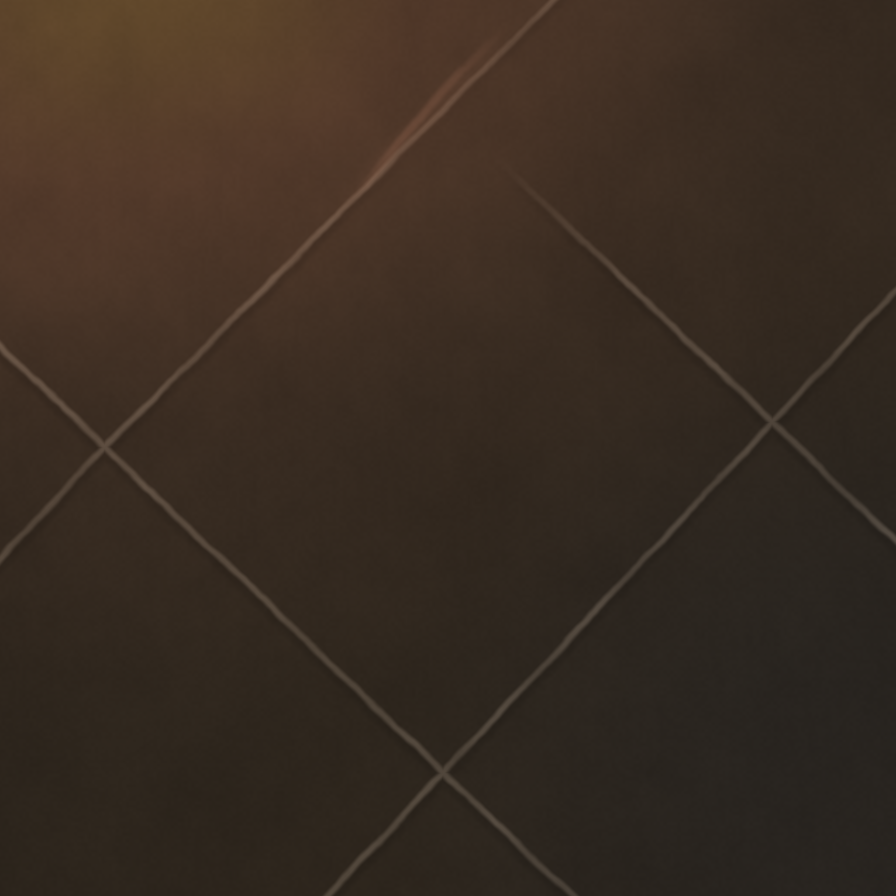
Give the GLSL for this texture, as a three.js fragment shader.

```glsl
// Dark slate floor tiles laid diagonally, thin worn grout, warm glow from the upper left
varying vec2 vUv;

float hash(vec2 p) {
  return fract(sin(dot(p, vec2(127.1, 311.7))) * 43758.5453);
}

float noise(vec2 p) {
  vec2 i = floor(p), f = fract(p);
  f = f * f * (3.0 - 2.0 * f);
  return mix(mix(hash(i), hash(i + vec2(1.0, 0.0)), f.x),
             mix(hash(i + vec2(0.0, 1.0)), hash(i + vec2(1.0, 1.0)), f.x), f.y);
}

float fbm(vec2 p) {
  float sum = 0.0, amp = 0.5;
  for (int i = 0; i < 5; i++) {
    sum += amp * noise(p);
    p = p * 2.03 + 17.3;
    amp *= 0.5;
  }
  return sum;
}

// Tile coordinates: x counts across the rising joints, y across the falling ones
vec2 tileSpace(vec2 uv) {
  vec2 p = uv - vec2(0.117, 0.501);
  vec2 t = vec2(dot(p, vec2(1.391, -1.306)), dot(p, vec2(1.292, 1.345)));
  t.x -= 0.035 * max(t.y, 0.0) * (1.0 - t.x);
  return t;
}

// Warm light falling off into brown, then into cool dark slate
vec3 slate(vec2 uv) {
  float d = length((uv - vec2(0.15, 1.05)) * vec2(0.75, 1.0));
  d += 0.07 * (fbm(uv * 4.0) - 0.5);
  vec3 col = mix(vec3(0.37, 0.275, 0.165), vec3(0.325, 0.225, 0.165), smoothstep(0.05, 0.28, d));
  col = mix(col, vec3(0.22, 0.17, 0.13), smoothstep(0.2, 0.6, d));
  col = mix(col, vec3(0.178, 0.147, 0.113), smoothstep(0.5, 0.92, d));
  float cool = 1.0 - smoothstep(0.1, 0.65, length(uv - vec2(1.0, 0.1)));
  return mix(col, vec3(0.155, 0.142, 0.128), 0.8 * cool);
}

float grout(float d, float halfWidth) {
  return 1.0 - smoothstep(halfWidth * 0.1, halfWidth, abs(d));
}

void main() {
  vec2 t = tileSpace(vUv);
  vec3 col = slate(vUv);

  // Stone mottling and a slight tint per tile
  col *= 1.0 + 0.13 * (fbm(vUv * 9.0 + 4.0) - 0.5) + 0.06 * (fbm(vUv * vec2(50.0, 35.0)) - 0.5);
  col *= 0.985 + 0.03 * hash(floor(t) + 3.0);

  // Signed distance to the nearest joints, with a little wobble
  vec2 d = (fract(t + 0.5) - 0.5) / 1.9;
  d += 0.0024 * (vec2(noise(vUv * 30.0), noise(vUv * 30.0 + 50.0)) - 0.5);
  d += 0.0012 * (vec2(noise(vUv * 110.0), noise(vUv * 110.0 + 50.0)) - 0.5);

  // The upper falling joint is worn away toward the glow
  float worn = step(0.5, t.y) * (1.0 - smoothstep(0.12, 0.55, t.x));
  vec2 keep = vec2(1.0 - 0.3 * smoothstep(0.5, 1.0, t.y) * step(t.x, 0.5), 1.0 - worn);

  // Soft shadow beside the joints
  vec2 shade = vec2(grout(d.x - 0.006, 0.010), grout(d.y + 0.006, 0.010)) * keep;
  col *= 1.0 - 0.10 * max(shade.x, shade.y);

  // Grout, uneven along its length
  vec2 joint = vec2(grout(d.x, 0.0062), grout(d.y, 0.0062)) * keep;
  float wear = 0.75 + 0.45 * noise(vUv * 24.0 + 9.0);
  col += vec3(0.142, 0.130, 0.118) * max(joint.x, joint.y) * wear;

  // Faint second streak branching off the upper rising joint
  float span = smoothstep(0.65, 0.9, t.y) * (1.0 - smoothstep(1.0, 1.25, t.y)) * step(abs(t.x), 0.4);
  float streak = grout(d.x + 0.017 * smoothstep(0.65, 1.1, t.y), 0.008);
  col += vec3(0.075, 0.050, 0.042) * streak * span;
  col += vec3(0.035, 0.022, 0.018) * grout(d.x + 0.005, 0.022) * span;

  // Fine grain
  col += 0.008 * (noise(vUv * 260.0) - 0.5);
  gl_FragColor = vec4(col, 1.0);
}
```
